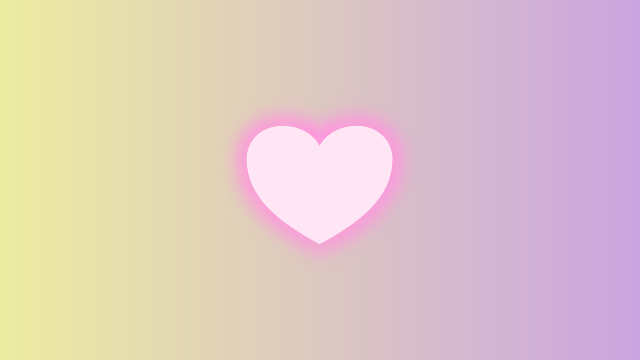
Reproduce this background procedurally as a WebGL 2 fragment shader.

```glsl
#version 300 es
precision highp float;

uniform vec2 u_resolution;
out vec4 fragColor;

const float CANVAS_HEIGHT = 4.32;
const int CURVE_STEPS = 16;

const vec3 YELLOW = vec3(0.927, 0.925, 0.63);
const vec3 LILAC = vec3(0.795, 0.645, 0.88);
const vec3 GLOW_PINK = vec3(1.0, 0.59, 0.87);
const vec3 HEART_PINK = vec3(0.995, 0.902, 0.96);

vec2 bezier(vec2 a, vec2 b, vec2 c, vec2 d, float t) {
    float s = 1.0 - t;
    return s * s * s * a + 3.0 * s * s * t * b + 3.0 * s * t * t * c + t * t * t * d;
}

float segmentDistance(vec2 p, vec2 a, vec2 b) {
    vec2 edge = b - a;
    float t = clamp(dot(p - a, edge) / dot(edge, edge), 0.0, 1.0);
    return length(p - a - t * edge);
}

// Sign flip for each edge crossed by a ray going right from p
float crossing(vec2 p, vec2 a, vec2 b) {
    if ((a.y > p.y) == (b.y > p.y)) return 1.0;
    float x = mix(a.x, b.x, (p.y - a.y) / (b.y - a.y));
    return x > p.x ? -1.0 : 1.0;
}

// x holds the nearest distance, y the inside sign
vec2 traceCurve(vec2 state, vec2 p, vec2 a, vec2 b, vec2 c, vec2 d) {
    vec2 start = a;
    for (int i = 1; i <= CURVE_STEPS; i++) {
        vec2 end = bezier(a, b, c, d, float(i) / float(CURVE_STEPS));
        state.x = min(state.x, segmentDistance(p, start, end));
        state.y *= crossing(p, start, end);
        start = end;
    }
    return state;
}

// Signed distance to a heart mirrored about the vertical axis
float heartDistance(vec2 p) {
    p.x = abs(p.x);
    vec2 notch = vec2(0.0, 0.41);
    vec2 top = vec2(0.45, 0.65);
    vec2 side = vec2(0.875, 0.25);
    vec2 tip = vec2(0.0, -0.77);
    vec2 state = vec2(100.0, 1.0);
    state = traceCurve(state, p, notch, vec2(0.08, 0.56), vec2(0.25, 0.65), top);
    state = traceCurve(state, p, top, vec2(0.69, 0.65), vec2(0.875, 0.48), side);
    state = traceCurve(state, p, side, vec2(0.875, -0.2), vec2(0.5, -0.5), tip);
    return state.x * state.y;
}

float falloff(float distance, float radius) {
    float r = distance / radius;
    return exp(-r * r);
}

// Soft halo, denser in the notch and thinner at the tip
float glowAmount(vec2 p, float d) {
    float halo = 0.77 * falloff(max(d, 0.0), 0.18);
    float notch = 0.2 * falloff(length(p - vec2(0.0, 0.56)), 0.2);
    float tip = 0.15 * falloff(length(p - vec2(0.0, -0.82)), 0.15);
    return clamp(halo + notch - tip, 0.0, 1.0);
}

void main() {
    vec2 uv = gl_FragCoord.xy / u_resolution;
    float pixel = CANVAS_HEIGHT / u_resolution.y;
    vec2 p = (gl_FragCoord.xy - 0.5 * u_resolution) * pixel + vec2(0.005, 0.0);

    // Background gradient, then glow, then the solid shape
    vec3 color = mix(YELLOW, LILAC, uv.x);
    float d = heartDistance(p);
    color = mix(color, GLOW_PINK, glowAmount(p, d));
    color = mix(color, HEART_PINK, smoothstep(0.5 * pixel, -0.5 * pixel, d));

    fragColor = vec4(color, 1.0);
}
```
